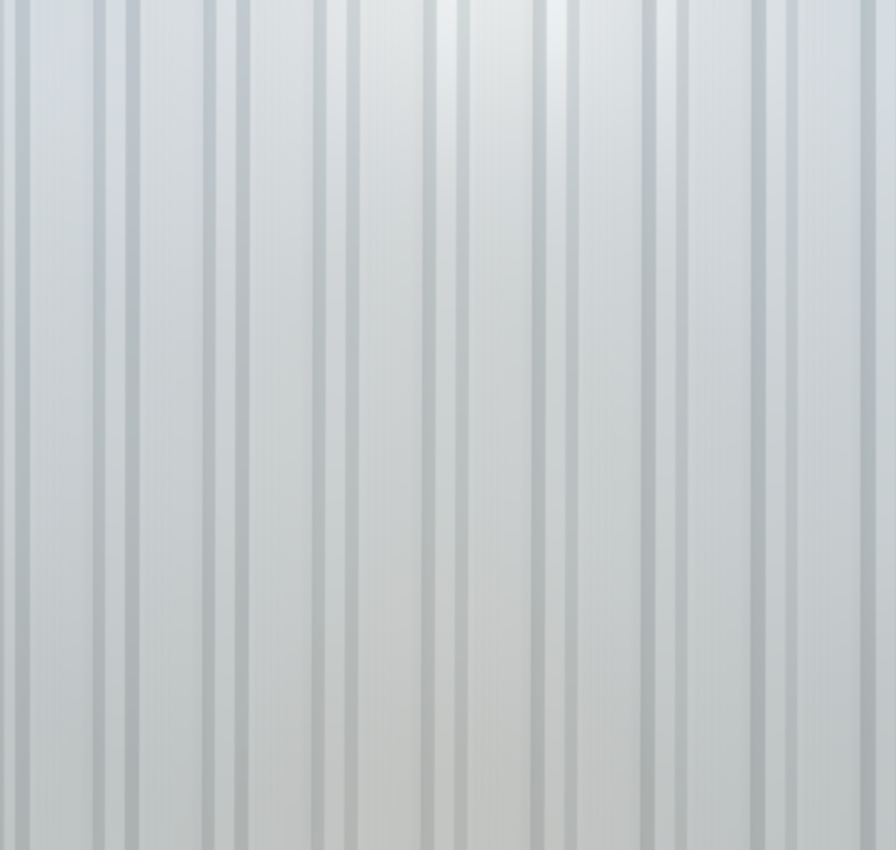
Write a Shadertoy shader that draws this texture.

```glsl
// Pale ribbed sheet metal: vertical pairs of shaded folds under a soft light from above.

float hash(float n) {
    return fract(sin(n * 91.7) * 437.58);
}

// Soft-edged vertical band around a centre, in units of one rib period.
float band(float x, float centre, float halfWidth, float blur) {
    return 1.0 - smoothstep(halfWidth - blur, halfWidth + blur, abs(x - centre));
}

// Broad light on the sheet: bright and cool above, grey and warmer below.
vec3 sheetLight(vec2 p) {
    vec3 color = mix(vec3(0.755, 0.766, 0.762), vec3(0.795, 0.812, 0.815), smoothstep(0.0, 0.55, p.y));
    color = mix(color, vec3(0.842, 0.860, 0.870), smoothstep(0.45, 1.0, p.y));

    float middle = exp(-pow((p.x - 0.5) / 0.28, 2.0));
    color += vec3(-0.010, 0.000, 0.008) * (1.0 - middle);
    color += vec3(0.006, 0.002, -0.004) * middle * (1.0 - p.y);

    vec2 glow = (p - vec2(0.54, 1.03)) / vec2(0.23, 0.17);
    return color + vec3(0.060, 0.052, 0.043) * exp(-dot(glow, glow));
}

void mainImage(out vec4 fragColor, in vec2 fragCoord) {
    vec2 p = fragCoord / iResolution.xy;

    // Each period holds a left fold at 0 and a right fold near 0.3.
    float slant = 0.003 * (p.y - 0.5) * sin(3.14 * p.x);
    float u = (p.x - slant - 0.1107) / 0.1226;
    float id = floor(u + 0.3);
    float x = u - id;
    float blur = max(0.016, 8.15 / iResolution.x);

    vec3 color = sheetLight(p);

    // Raised rib between the folds, with a gleam near the top.
    float rib = band(x, 0.15, 0.10, 0.035);
    float gleam = exp(-pow((p.x - 0.63) / 0.22, 2.0)) * smoothstep(0.72, 1.05, p.y);
    color += rib * (0.004 + 0.035 * gleam);

    // Faint creases and shading on the flat panel beside the folds.
    color -= 0.012 * band(x, -0.09, 0.055, 0.035);
    color += 0.008 * band(x, 0.39, 0.025, 0.02);
    float panel = band(x, 0.55, 0.14, 0.06);
    color += panel * 0.003 * sin(x * 95.0 + 6.28 * hash(id));

    // Left folds widen and darken to the right; right folds do the opposite.
    float leftFold = band(x, 0.0, mix(0.054, 0.071, p.x), blur);
    float rightFold = band(x, 0.303, mix(0.069, 0.052, p.x), blur);
    float wear = 0.92 + 0.16 * hash(id + 7.0);
    vec3 shade = mix(vec3(0.077, 0.073, 0.074), vec3(0.104, 0.091, 0.084), p.y);
    color -= shade * leftFold * mix(0.78, 1.08, p.x) * wear;
    color -= shade * rightFold * mix(0.98, 0.56, p.x) * wear;

    // Dark seam along the left border.
    color -= 0.07 * (1.0 - smoothstep(0.002, 0.007, p.x));

    // Slow unevenness down the sheet.
    color += 0.002 * sin(p.y * 17.0 + 3.0 * sin(p.x * 9.0)) * sin(p.x * 13.0 + p.y * 5.0);

    fragColor = vec4(clamp(color, 0.0, 1.0), 1.0);
}
```
